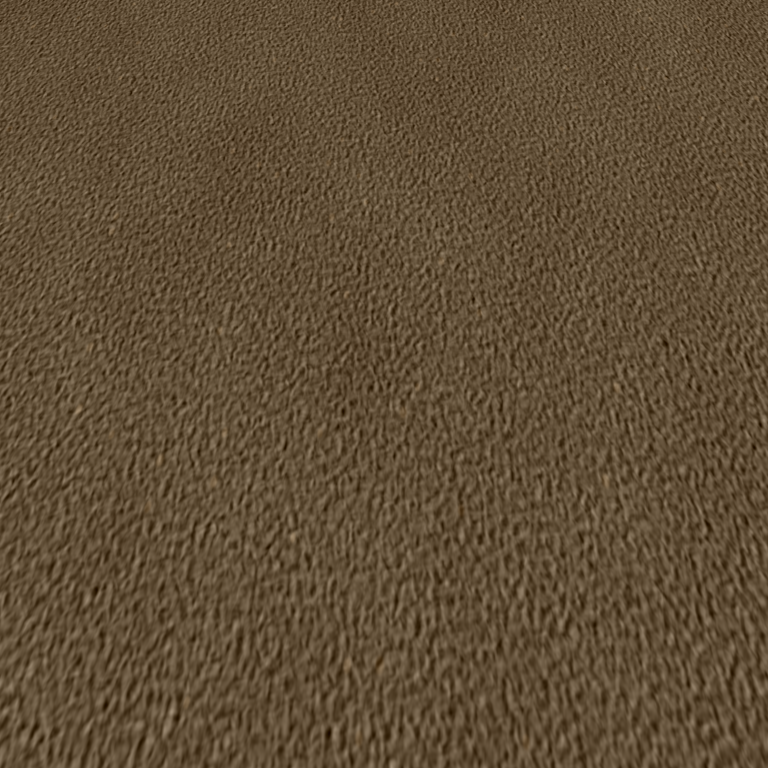
Write a Shadertoy shader that draws this texture.

```glsl
// Coarse brown soil receding in perspective, its grains raked by low side light.

const vec3  SOIL_COLOR    = vec3(0.379, 0.308, 0.216);
const vec3  PEBBLE_TINT   = vec3(0.085, 0.068, 0.048);
const vec3  PATCH_TINT    = vec3(0.030, 0.034, 0.031);
const vec2  LIGHT_DIR     = vec2(-0.96, 0.28);
const float HORIZON       = 1.7;    // height of the vanishing line
const float DEPTH_SCALE   = 0.75;   // below one stretches grains away from the eye
const float LEAN          = 0.07;   // sideways slant of the grains
const float GRAIN_FREQ    = 172.0;  // grains per unit of ground
const float FINE_AMOUNT   = 0.42;   // share of the finer grain
const float WARP          = 0.25;   // irregularity of grain outlines
const float RELIEF_STEP   = 0.3;    // reach of the slope, in grains
const float RELIEF_GAIN   = 0.158;
const float RELIEF_VARIED = 0.5;    // how much relief comes and goes
const float MOTTLE_GAIN   = 0.13;   // difference in tone from grain to grain
const float MOTTLE_FREQ   = 1.15;   // tone changes per grain
const float SHADOW_GAIN   = 1.12;   // extra depth of the dark sides
const float PEBBLE_FREQ   = 70.0;
const float PEBBLE_SHARE  = 0.03;
const float PATCH_FREQ    = 6.0;
const float NEAR_CONTRAST = 1.1;
const float FAR_CONTRAST  = 1.0;
const int   SAMPLES       = 2;      // per axis, for smooth edges

vec3 hash3(vec2 cell) {
    vec3 p = fract(cell.xyx * vec3(0.1031, 0.1030, 0.0973));
    p += dot(p, p.yxz + 33.33);
    return fract((p.xxy + p.yzz) * p.zyx);
}

vec2 gradientAt(vec2 cell) {
    float angle = 6.28319 * hash3(cell).x;
    return vec2(cos(angle), sin(angle));
}

float gradientNoise(vec2 p) {
    vec2 cell = floor(p);
    vec2 f = p - cell;
    vec2 u = f * f * f * (f * (f * 6.0 - 15.0) + 10.0);
    vec2 e = vec2(1.0, 0.0);
    float a = dot(gradientAt(cell), f);
    float b = dot(gradientAt(cell + e.xy), f - e.xy);
    float c = dot(gradientAt(cell + e.yx), f - e.yx);
    float d = dot(gradientAt(cell + e.xx), f - e.xx);
    return mix(mix(a, b, u.x), mix(c, d, u.x), u.y);
}

float soilHeight(vec2 p) {
    return gradientNoise(p) + FINE_AMOUNT * gradientNoise(p * 2.1 + 17.3);
}

// Sparse pale stones, one candidate per cell
float pebbleMask(vec2 p) {
    vec2 cell = floor(p);
    vec3 rnd = hash3(cell + 71.0);
    vec2 center = 0.4 + 0.2 * rnd.xy;
    float radius = mix(0.22, 0.38, fract(rnd.x * 7.0 + rnd.y));
    float dist = length(p - cell - center);
    return step(rnd.z, PEBBLE_SHARE) * smoothstep(radius, radius * 0.4, dist);
}

// Canvas position to ground plane
vec2 groundPoint(vec2 uv) {
    float depth = 1.0 / (HORIZON - uv.y);
    float away = DEPTH_SCALE * depth;
    return vec2((uv.x - 0.5) * depth - LEAN * away, away) + 3.0;
}

vec3 soilColor(vec2 uv) {
    vec2 ground = groundPoint(uv);
    vec2 grain = ground * GRAIN_FREQ;
    grain += WARP * vec2(gradientNoise(grain * 0.7 + 5.0), gradientNoise(grain * 0.7 + 83.0));

    // Side-lit relief, rougher in some spots than in others
    vec2 reach = LIGHT_DIR * RELIEF_STEP;
    float slope = soilHeight(grain - reach) - soilHeight(grain + reach);
    slope *= 1.0 + RELIEF_VARIED * gradientNoise(grain * 0.4 + 29.0);
    float shade = RELIEF_GAIN * slope + MOTTLE_GAIN * gradientNoise(grain * MOTTLE_FREQ + 41.0);
    shade *= mix(NEAR_CONTRAST, FAR_CONTRAST, uv.y);
    shade *= shade < 0.0 ? SHADOW_GAIN : 1.0;

    // Broad, faint patches
    float patches = gradientNoise(ground * PATCH_FREQ)
                  + 0.6 * gradientNoise(ground * PATCH_FREQ * 3.1 + 9.0);

    return SOIL_COLOR + shade + PATCH_TINT * patches
         + PEBBLE_TINT * pebbleMask(ground * PEBBLE_FREQ);
}

void mainImage(out vec4 fragColor, in vec2 fragCoord) {
    vec3 sum = vec3(0.0);
    for (int j = 0; j < SAMPLES; j++) {
        for (int i = 0; i < SAMPLES; i++) {
            vec2 offset = (vec2(i, j) + 0.5) / float(SAMPLES) - 0.5;
            sum += soilColor((fragCoord + offset) / iResolution.y);
        }
    }
    fragColor = vec4(clamp(sum / float(SAMPLES * SAMPLES), 0.0, 1.0), 1.0);
}
```
